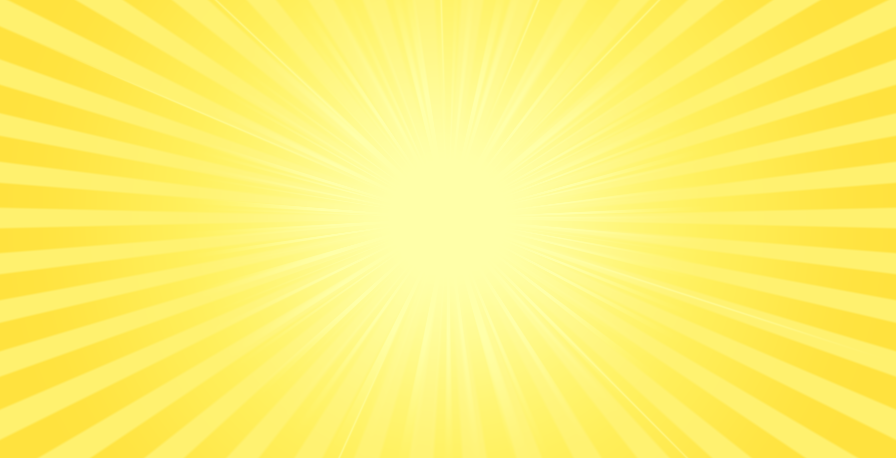
Reproduce this background procedurally as a WebGL 2 fragment shader.

```glsl
#version 300 es
precision highp float;
// Yellow sunburst: wide-stretched rays, a pale central glow and thin glints.

#define CENTER vec2(0.5, 0.524)
#define RAY_COUNT 42.0
#define RAY_STRETCH 1.48
#define RAY_EDGE 0.14
#define RAY_GAIN 0.9
#define GLOW_INNER 0.12
#define GLOW_OUTER 0.61
#define STREAK_GAIN 0.32
#define GLINT_WIDTH 0.0024
#define GLINT_GAIN 0.5

uniform vec2 u_resolution;
out vec4 fragColor;

const vec3 CORE = vec3(1.0, 1.0, 0.66);
const vec3 LEMON = vec3(1.0, 0.945, 0.37);
const vec3 GOLD = vec3(1.0, 0.888, 0.245);
const vec3 RAY_LIGHT = vec3(1.0, 0.95, 0.45);

const float GLINT_DEGREES[8] = float[8](
    45.9, 67.4, 91.8, 136.8, 156.9, 245.6, 314.9, 342.1);

// Evenly spaced wedges with gently softened edges.
float broadRays(float angle, float radius, float pixel) {
    float soft = clamp(1.5 * RAY_COUNT * pixel / radius, 0.08, 1.0);
    return smoothstep(-soft, soft, cos(RAY_COUNT * angle) - RAY_EDGE);
}

// Layered sines around the circle; whole frequencies leave no seam.
float fineStreaks(float angle) {
    float wave = sin(37.0 * angle + 1.3) + sin(61.0 * angle + 4.1)
               + 0.9 * sin(97.0 * angle + 2.2) + 0.7 * sin(139.0 * angle)
               + 0.6 * sin(23.0 * angle + 0.7);
    return smoothstep(0.0, 2.4, wave);
}

// Narrow beams leaving the center at scattered angles.
float glints(vec2 p, float pixel) {
    float light = 0.0;
    float width = max(GLINT_WIDTH, 0.6 * pixel);
    for (int i = 0; i < 8; i++) {
        float angle = radians(GLINT_DEGREES[i]);
        vec2 dir = vec2(cos(angle), sin(angle));
        float along = dot(p, dir);
        float across = (p.x * dir.y - p.y * dir.x) / width;
        float reach = smoothstep(0.12, 0.35, along)
                    * (1.0 - smoothstep(0.6, 1.05, along));
        light += reach * exp(-across * across);
    }
    return min(light, 1.0);
}

void main() {
    vec2 p = (gl_FragCoord.xy - CENTER * u_resolution) / u_resolution.y;
    float pixel = 1.0 / u_resolution.y;
    float radius = max(length(p), pixel);

    // Ray space is squeezed sideways, so wedges widen above and below
    vec2 q = vec2(p.x / RAY_STRETCH, p.y);
    float rayRadius = max(length(q), pixel);
    float rayAngle = atan(q.y, q.x);

    // Ground and broad rays
    vec3 color = mix(LEMON, GOLD, smoothstep(0.46, 0.97, radius));
    float rays = broadRays(rayAngle, rayRadius, pixel);
    color = mix(color, RAY_LIGHT, RAY_GAIN * rays);

    // Central glow with fine streaks around its rim
    float glow = 1.0 - smoothstep(GLOW_INNER, GLOW_OUTER, radius);
    float rim = smoothstep(0.1, 0.24, radius)
              * (1.0 - smoothstep(0.3, 0.6, radius));
    glow += STREAK_GAIN * rim * (fineStreaks(rayAngle) - 0.3);
    color = mix(color, CORE, clamp(glow, 0.0, 1.0));

    // Glints
    color = mix(color, CORE, GLINT_GAIN * glints(p, pixel));
    fragColor = vec4(color, 1.0);
}
```
